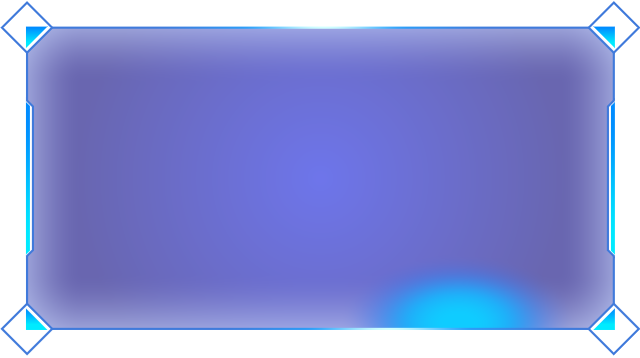
Give the GLSL for this background, as a WebGL 2 fragment shader.

```glsl
#version 300 es
precision highp float;
// Framed violet panel on white: radial fill, pale inner haze and a cyan pool of light.
// Mirrored distance functions draw the corner diamonds, triangles and side brackets.
// All lengths are fractions of the canvas height.

uniform vec2 u_resolution;
out vec4 outColor;

const vec2 CENTER_SHIFT = vec2(0.0012, 0.0020);
const vec2 HALF_SIZE = vec2(0.8195, 0.4207);
const float LINE = 0.0030;            // half width of the strokes
const float DIAMOND = 0.0700;         // center to tip
const float TRIANGLE = 0.0540;        // leg of the corner wedges
const float HAZE = 0.155;             // reach of the inner haze
const float FILL_RADIUS = 0.68;
const float BRACKET_HALF = 0.217;
const float BRACKET_DEPTH = 0.0165;
const float BAR_DEPTH = 0.0080;
const vec2 POOL_CENTER = vec2(0.386, -0.405);
const vec2 POOL_RADIUS = vec2(0.335, 0.195);

const vec3 WHITE = vec3(1.0);
const vec3 FILL_INNER = vec3(0.43, 0.46, 0.92);
const vec3 FILL_OUTER = vec3(0.41, 0.40, 0.69);
const vec3 HAZE_COLOR = vec3(0.80, 0.86, 1.00);
const vec3 POOL_CORE = vec3(0.06, 0.80, 1.00);
const vec3 POOL_RIM = vec3(0.24, 0.47, 0.93);
const vec3 STROKE = vec3(0.25, 0.48, 0.86);
const vec3 AZURE = vec3(0.00, 0.55, 1.00);
const vec3 CYAN = vec3(0.00, 0.92, 1.00);
const vec3 SPARK = vec3(0.82, 1.00, 1.00);

// Antialiased coverage of a signed distance.
float cover(float d) {
    return clamp(0.5 - d * u_resolution.y, 0.0, 1.0);
}

// Radial violet fill, haze from the edges, then the pool of light.
vec3 panelColor(vec2 p, vec2 inset) {
    vec3 color = mix(FILL_INNER, FILL_OUTER, min(length(p) / FILL_RADIUS, 1.0));
    vec2 clear = smoothstep(-HAZE, HAZE, inset);
    color = mix(color, HAZE_COLOR, 1.0 - clear.x * clear.y);
    float light = max(1.0 - length((p - POOL_CENTER) / POOL_RADIUS), 0.0);
    vec3 pool = mix(POOL_RIM, POOL_CORE, smoothstep(0.1, 0.9, light));
    return mix(color, pool, smoothstep(0.0, 0.62, light));
}

// Edge stroke with a bright spark along the top and the bottom.
vec3 edgeColor(vec2 p, vec2 inset) {
    float sparkX = p.y > 0.0 ? 0.01 : 0.19;
    float away = abs(p.x - sparkX);
    float horizontal = step(inset.y, inset.x);
    vec3 color = mix(STROKE, vec3(0.15, 0.65, 1.0),
                     horizontal * (1.0 - smoothstep(0.10, 0.50, away)));
    return mix(color, SPARK, horizontal * (1.0 - smoothstep(0.0, 0.24, away)));
}

void main() {
    vec2 p = (gl_FragCoord.xy - 0.5 * u_resolution) / u_resolution.y - CENTER_SHIFT;
    vec2 q = abs(p);
    vec2 inset = HALF_SIZE - q;
    float box = -min(inset.x, inset.y);

    // Panel and its border
    vec3 color = mix(WHITE, panelColor(p, inset), cover(box));
    color = mix(color, edgeColor(p, inset), cover(abs(box) - LINE));

    // Side brackets with a gradient bar
    float bracket = max(inset.x - BRACKET_DEPTH,
                        (inset.x + q.y - BRACKET_HALF) * 0.7071);
    float outside = -inset.x - LINE;
    color = mix(color, WHITE, cover(max(bracket, outside)));
    float bar = max(max(inset.x - BAR_DEPTH, outside),
                    (inset.x + q.y - BRACKET_HALF + 0.007) * 0.7071);
    float barMix = smoothstep(0.19, -0.19, p.y);
    color = mix(color, mix(AZURE, CYAN, barMix), cover(bar));
    color = mix(color, STROKE, cover(max(abs(bracket) - LINE, outside)));

    // Corner diamonds, cleared to white
    float diamond = (abs(inset.x) + abs(inset.y) - DIAMOND) * 0.7071;
    color = mix(color, WHITE, cover(diamond));

    // Wedges, blue above and cyan below
    float wedge = max((inset.x + inset.y - TRIANGLE) * 0.7071, box - LINE);
    float drop = inset.y / TRIANGLE;
    float wedgeMix = p.y > 0.0 ? drop : 1.0 - drop;
    color = mix(color, mix(AZURE, CYAN, clamp(wedgeMix * 1.3, 0.0, 1.0)), cover(wedge));
    color = mix(color, STROKE, cover(abs(diamond) - LINE));

    outColor = vec4(color, 1.0);
}
```
